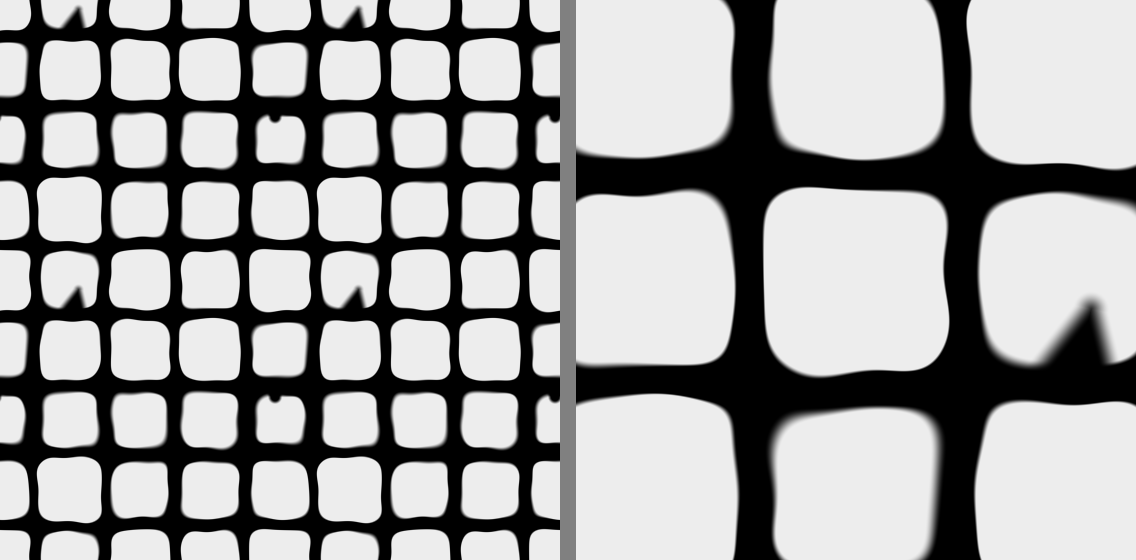
Left: the whole. Right: its middle third, enlarged.
Give the GLSL for this pattern, as a Shadertoy shader.

```glsl
// Black lattice with pale, rounded, hand-worn openings, eight across and down.
// Each opening is a superellipse bent by layered sines that wrap every four
// cells; small openings have softer rims, and two per block are bitten into.

const float CELLS = 8.0;       // openings across the canvas
const float BLOCK = 4.0;       // cells before the variation repeats
const float TAU = 6.2831853;
const vec3 INK = vec3(0.0);
const vec3 PAPER = vec3(0.93);

// Half widths of the openings in one block, by column then row
const mat4 HALF_SIZE = mat4(
    0.44, 0.41, 0.34, 0.385,
    0.40, 0.46, 0.395, 0.425,
    0.425, 0.40, 0.39, 0.425,
    0.415, 0.405, 0.395, 0.44);

// One sine layer; whole-number waves keep it seamless over a block
float wave(vec2 g, vec2 waves, float phase) {
    return sin(TAU * dot(g, waves) / BLOCK + phase);
}

// Layered displacement that makes the rims uneven
vec2 wobble(vec2 g, float amount) {
    float x = wave(g, vec2(1.0, 3.0), 0.7)
            + 0.7 * wave(g, vec2(-2.0, 7.0), 2.1)
            + 0.4 * wave(g, vec2(5.0, 9.0), 4.0);
    float y = wave(g, vec2(3.0, -1.0), 1.9)
            + 0.7 * wave(g, vec2(7.0, 2.0), 5.2)
            + 0.4 * wave(g, vec2(9.0, -5.0), 0.4);
    return amount * vec2(x, y);
}

// Approximate signed distance to a squarish superellipse
float superellipse(vec2 p, float halfSize, float power) {
    vec2 q = pow(abs(p) + 1e-4, vec2(power));
    return pow(q.x + q.y, 1.0 / power) - halfSize;
}

// Distance to a tapered stroke from a to b
float taper(vec2 p, vec2 a, vec2 b, float radiusA, float radiusB) {
    vec2 axis = b - a;
    float t = clamp(dot(p - a, axis) / dot(axis, axis), 0.0, 1.0);
    return length(p - a - axis * t) - mix(radiusA, radiusB, t);
}

// 1 inside a shape, 0 outside, with a rim of the given half width
float fill(float d, float rim) {
    return 1.0 - smoothstep(-rim, rim, d);
}

void mainImage(out vec4 fragColor, in vec2 fragCoord) {
    vec2 g = fragCoord / iResolution.xy * CELLS;
    float pixel = CELLS / min(iResolution.x, iResolution.y);

    // Openings are centred on whole numbers, so they cross the canvas edges
    vec2 cell = floor(g + 0.5);
    ivec2 id = ivec2(mod(cell, BLOCK));
    vec2 p = g - cell;
    vec2 bent = p + wobble(g, 0.011);

    // Rim softness grows as openings shrink and drifts along the edge
    float halfSize = HALF_SIZE[id.x][id.y];
    float drift = 0.75 + 0.35 * wave(g, vec2(4.0, -3.0), 1.2);
    float rim = mix(0.036, 0.013, smoothstep(0.385, 0.43, halfSize)) * drift;
    rim = max(rim, 0.75 * pixel);
    float light = fill(superellipse(bent, halfSize, 4.6), rim);

    // Worn bites: a deep smoky notch from below, a shallow dent from above
    if (id == ivec2(1, 0)) {
        float notch = taper(p, vec2(0.05, -0.46), vec2(0.12, -0.14), 0.19, 0.03);
        light *= 1.0 - fill(notch, 0.06);
    }
    if (id == ivec2(0, 2)) {
        float dent = taper(p, vec2(-0.07, 0.45), vec2(-0.07, 0.33), 0.14, 0.08);
        light *= 1.0 - fill(dent, 0.03);
    }

    fragColor = vec4(mix(INK, PAPER, light), 1.0);
}
```
